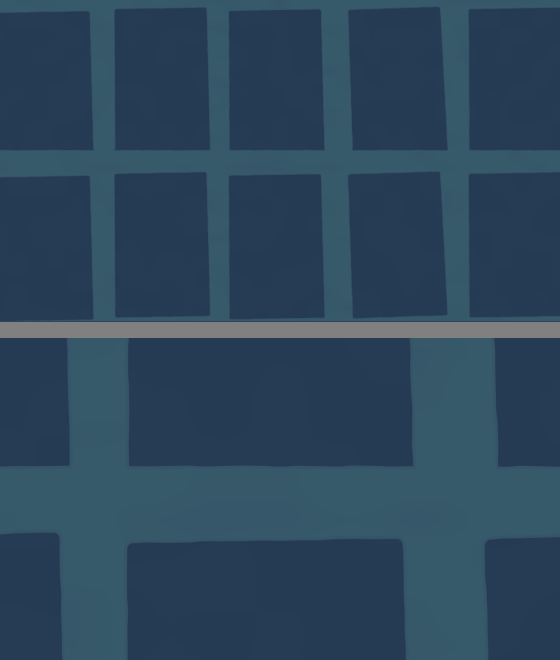
Top, the full canvas; bottom, a detail of the centre.
Write a WebGL 1 fragment shader that draws this pattern.

```glsl
precision mediump float;
// Two rows of five slightly crooked navy panels set in a muted teal frame.

uniform vec2 u_resolution;

const float HEIGHT = 0.5755;              // canvas height, with width = 1
const vec2 PITCH = vec2(0.2103, 0.2943);  // spacing of columns and rows
const vec2 HALF_SIZE = vec2(0.0833, 0.1283);
const float FIRST_CENTER = 0.0801;
const float TOP_MARGIN = 0.0150;
const float RAIL_TOP = 0.2682;            // upper edge of the middle rail
const float ROW_SPLIT = 0.2880;
const float CORNER = 0.0036;
const float FRINGE = 0.0026;

const vec3 NAVY = vec3(0.147, 0.230, 0.328);
const vec3 TEAL = vec3(0.212, 0.352, 0.412);
const vec3 DULL_TEAL = vec3(0.210, 0.330, 0.408);

float hash(vec2 p) {
  vec3 q = fract(vec3(p.xyx) * 0.1031);
  q += dot(q, q.yzx + 33.33);
  return fract((q.x + q.y) * q.z);
}

float valueNoise(vec2 p) {
  vec2 cell = floor(p);
  vec2 f = fract(p);
  f = f * f * (3.0 - 2.0 * f);
  float low = mix(hash(cell), hash(cell + vec2(1.0, 0.0)), f.x);
  float high = mix(hash(cell + vec2(0.0, 1.0)), hash(cell + vec2(1.0)), f.x);
  return mix(low, high, f.y);
}

float roundedBox(vec2 p, vec2 halfSize, float radius) {
  vec2 q = abs(p) - halfSize + radius;
  return length(max(q, 0.0)) + min(max(q.x, q.y), 0.0) - radius;
}

// Horizontal shift of a column: the middle one sits left of the even spacing.
float columnShift(float column) {
  float d = column - 2.0;
  return -0.0078 * exp(-1.5 * d * d);
}

// Even columns hang lower, less so toward the right.
float columnDrop(float column) {
  float even = 1.0 - mod(column, 2.0);
  return even * (0.0065 - 0.0016 * column);
}

// Signed distance to a leaning panel that widens toward its foot.
float panelDistance(vec2 p, float column, float row) {
  float crooked = 1.0 - min(abs(column - 3.0), 1.0);
  vec2 center = vec2(FIRST_CENTER + column * PITCH.x + columnShift(column),
                     TOP_MARGIN + columnDrop(column) + HALF_SIZE.y + row * PITCH.y);
  vec2 q = p - center;
  float along = q.y / (2.0 * HALF_SIZE.y);
  q.x -= (0.0039 + 0.0072 * crooked) * along;
  q.y += (0.017 + 0.016 * crooked) * q.x;
  vec2 size = HALF_SIZE + vec2(0.0026 * along, 0.0);
  return roundedBox(q, size, CORNER);
}

void main() {
  // Canvas units, with y running down from the top edge
  vec2 uv = gl_FragCoord.xy / u_resolution;
  vec2 p = vec2(uv.x, (1.0 - uv.y) * HEIGHT);
  float pixel = 1.0 / u_resolution.x;

  // Nearest panel; the upper row is cut straight by the rail
  float column = clamp(floor((p.x - FIRST_CENTER) / PITCH.x + 0.5), 0.0, 4.0);
  float row = step(ROW_SPLIT, p.y);
  float d = panelDistance(p, column, row);
  d = mix(max(d, p.y - RAIL_TOP), d, row);
  d += 0.0008 * (valueNoise(p * 90.0) - 0.5);

  // Frame: mottled paint with a duller fringe beside each panel
  float mottle = smoothstep(0.55, 0.95, valueNoise(p * vec2(24.0, 40.0)));
  float fringe = 1.0 - smoothstep(0.3 * FRINGE, FRINGE, d);
  vec3 frame = mix(TEAL, DULL_TEAL, max(0.5 * mottle, fringe));

  // Panels, with a very faint tone variation
  vec3 panel = NAVY + 0.006 * (valueNoise(p * 30.0 + 7.0) - 0.5);
  float coverage = 1.0 - smoothstep(-0.8 * pixel, 0.8 * pixel, d);
  vec3 color = mix(frame, panel, coverage);

  // Thin shadow along the lower canvas edge
  float shadow = smoothstep(HEIGHT - 0.0028, HEIGHT - 0.0006, p.y);
  color = mix(color, NAVY, 0.6 * shadow);

  gl_FragColor = vec4(color, 1.0);
}
```
